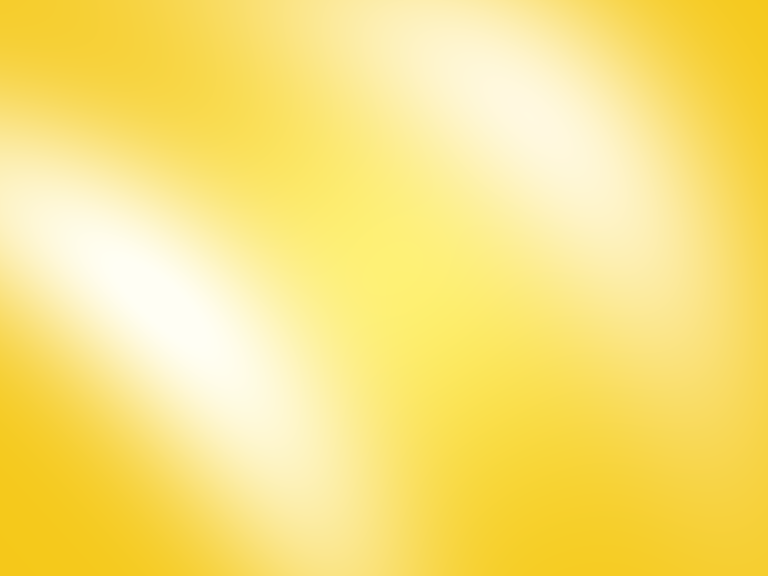
Reproduce this background procedurally as a WebGL 1 fragment shader.

```glsl
precision highp float;
// Soft golden backdrop with two curved cream highlights and a lemon centre.
// Each light is a rotated Gaussian whose ridge is bent into a shallow arch;
// the lights are blended in turn over a flat gold base.

uniform vec2 u_resolution;

const vec3 GOLD  = vec3(0.960, 0.785, 0.100);
const vec3 LEMON = vec3(0.995, 0.940, 0.410);
const vec3 CREAM = vec3(1.000, 0.980, 0.905);
const vec3 WHITE = vec3(1.000, 0.997, 0.955);

// Elliptical falloff: x runs along the ridge, y across it.
float glow(vec2 p, vec2 center, float angle, vec2 spread, float bend) {
    float c = cos(angle);
    float s = sin(angle);
    vec2 d = p - center;
    vec2 q = vec2(c * d.x + s * d.y, c * d.y - s * d.x);
    q.y += bend * q.x * q.x;
    q /= spread;
    return exp(-dot(q, q));
}

void main() {
    // Canvas units: height 1, width 4/3
    vec2 p = gl_FragCoord.xy / u_resolution * vec2(4.0 / 3.0, 1.0);

    float lemon = glow(p, vec2(0.69, 0.53), -0.75, vec2(0.39, 0.36), 0.0);
    float right = glow(p, vec2(0.92, 0.80), -0.73, vec2(0.56, 0.215), 0.42);
    float left  = glow(p, vec2(0.28, 0.475), -0.74, vec2(0.62, 0.195), 0.38);

    // Layer the lights over the base
    vec3 color = mix(GOLD, LEMON, lemon);
    color = mix(color, CREAM, 0.96 * right);
    color = mix(color, WHITE, min(1.03 * left, 1.0));

    gl_FragColor = vec4(color, 1.0);
}
```
